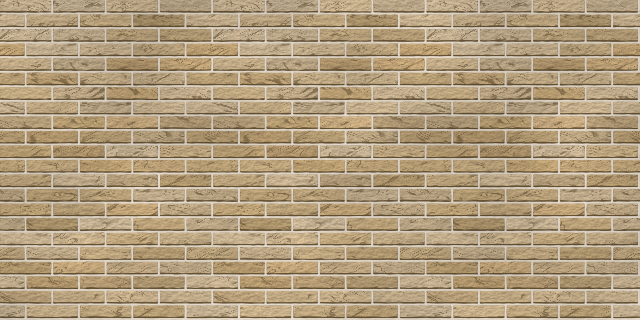
Reproduce this texture procedurally as a Shadertoy shader.

```glsl
// Running-bond wall of long sandy bricks with pale mortar joints.
// Each brick is a rounded box with a slightly uneven edge, its own tone, and a
// face of embossed value noise with sharp slanted creases, lit from above.

#define COLUMNS 12.0
#define ROWS 22.0
#define REPEAT_COLUMNS 4.0
#define GRID_SHIFT vec2(0.02, -0.07)
#define JOINT_WIDTH 0.0060
#define CORNER_RADIUS 0.0030
#define EDGE_WOBBLE 0.0014
#define SHADOW_HEIGHT 0.0050
#define TONE_SPREAD 0.10
#define DRIFT 0.12
#define RELIEF 0.40
#define CREASE_STRENGTH 0.55

const vec3 MORTAR = vec3(0.860, 0.820, 0.765);
const vec3 SAND = vec3(0.680, 0.580, 0.415);
const vec3 PALE = vec3(0.745, 0.670, 0.555);
const vec3 OCHRE = vec3(0.690, 0.560, 0.375);
const vec3 SHADE = vec3(0.350, 0.280, 0.170);

float hash(vec2 p) {
    vec3 q = fract(p.xyx * 0.1031);
    q += dot(q, q.yzx + 33.33);
    return fract((q.x + q.y) * q.z);
}

float noise(vec2 p) {
    vec2 i = floor(p), f = fract(p);
    f = f * f * (3.0 - 2.0 * f);
    return mix(mix(hash(i), hash(i + vec2(1, 0)), f.x),
               mix(hash(i + vec2(0, 1)), hash(i + vec2(1, 1)), f.x), f.y);
}

// Height of the rough brick face: three octaves, stretched sideways
float faceHeight(vec2 p) {
    vec2 q = p * vec2(60.0, 110.0);
    float height = 0.0, amplitude = 0.45;
    for (int i = 0; i < 3; i++) {
        height += amplitude * noise(q);
        q = mat2(1.8, 0.7, -0.7, 1.8) * q + 17.3;
        amplitude *= 0.75;
    }
    return height;
}

// Short, nearly straight creases along one slant, gathered in patches
float creases(vec2 p, float slant) {
    vec2 q = vec2(p.x * 22.0, (p.y + slant * p.x) * 120.0);
    float ridge = abs(noise(q + 0.6 * noise(p * 80.0)) - 0.5);
    float patches = smoothstep(0.45, 0.70, noise(p * vec2(26.0, 55.0) + 41.0));
    return (1.0 - smoothstep(0.01, 0.10, ridge)) * patches;
}

float roundedBox(vec2 p, vec2 halfSize, float radius) {
    vec2 q = abs(p) - halfSize + radius;
    return length(max(q, 0.0)) + min(max(q.x, q.y), 0.0) - radius;
}

void mainImage(out vec4 fragColor, in vec2 fragCoord) {
    float pixel = 1.0 / iResolution.y;
    vec2 uv = fragCoord / iResolution.xy;

    // Brick grid: every second row is shifted by half a brick
    vec2 grid = uv * vec2(COLUMNS, ROWS) + GRID_SHIFT;
    float row = floor(grid.y);
    grid.x += 0.5 * (1.0 - mod(row, 2.0));
    vec2 id = vec2(mod(floor(grid.x), REPEAT_COLUMNS), mod(row, ROWS));
    vec2 cell = vec2(2.0 / COLUMNS, 1.0 / ROWS);
    vec2 local = (fract(grid) - 0.5) * cell;

    // Random values and a private noise domain for each brick
    float tone = hash(id + 3.7);
    float warmth = hash(id + 51.3);
    float value = hash(id + 71.9) - 0.5;
    float tilt = hash(id + 97.1) - 0.5;
    vec2 p = local + 9.0 * vec2(hash(id + 13.9), hash(id + 29.4)) + 1.0;

    // Outline
    vec2 halfSize = 0.5 * (cell - JOINT_WIDTH);
    vec2 shifted = local + vec2(0.0, tilt * 0.010 * local.x);
    float dist = roundedBox(shifted, halfSize, CORNER_RADIUS);
    dist += EDGE_WOBBLE * (noise(p * 70.0) - 0.5);
    float brick = 1.0 - smoothstep(-0.6 * pixel, 0.6 * pixel, dist);

    // Face colour, mottling, relief and creases
    vec3 face = mix(SAND, PALE, tone);
    face = mix(face, OCHRE, 0.5 * smoothstep(0.7, 1.0, warmth));
    face *= 1.01 + TONE_SPREAD * value;
    face *= 0.965 + 0.07 * noise(p * vec2(14.0, 26.0));
    float slope = faceHeight(p) - faceHeight(p + vec2(-0.002, 0.004));
    face *= 1.0 + RELIEF * clamp(slope, -0.35, 0.2);
    float slant = tilt < 0.0 ? tilt - 0.15 : tilt + 0.15;
    face = mix(face, SHADE, CREASE_STRENGTH * creases(p, slant));
    face += 0.04 * (noise(p * 260.0) - 0.5);

    // Shaded lower edge, soft side edges, lit upper edge
    float wobble = 0.7 + 0.6 * noise(p * vec2(60.0, 20.0));
    float fromBottom = shifted.y + halfSize.y;
    float fromTop = halfSize.y - shifted.y;
    float shadow = 1.0 - smoothstep(0.5, 1.2, fromBottom / (SHADOW_HEIGHT * wobble));
    float rim = smoothstep(-0.003, 0.0, dist);
    face = mix(face, SHADE, 0.22 * rim);
    face = mix(face, SHADE, 0.92 * shadow);
    face += 0.04 * (1.0 - smoothstep(0.0, 0.006, fromTop));

    // Mortar, slightly grainy, and a slow drift of light over the wall
    vec3 mortar = MORTAR * (0.97 + 0.05 * noise(uv * vec2(300.0, 150.0)));
    float drift = DRIFT * (noise(uv * vec2(9.0, 5.0) + 6.0) - 0.5);
    vec3 color = mix(mortar, face, brick) * (1.0 + drift);

    fragColor = vec4(clamp(color, 0.0, 1.0), 1.0);
}
```
